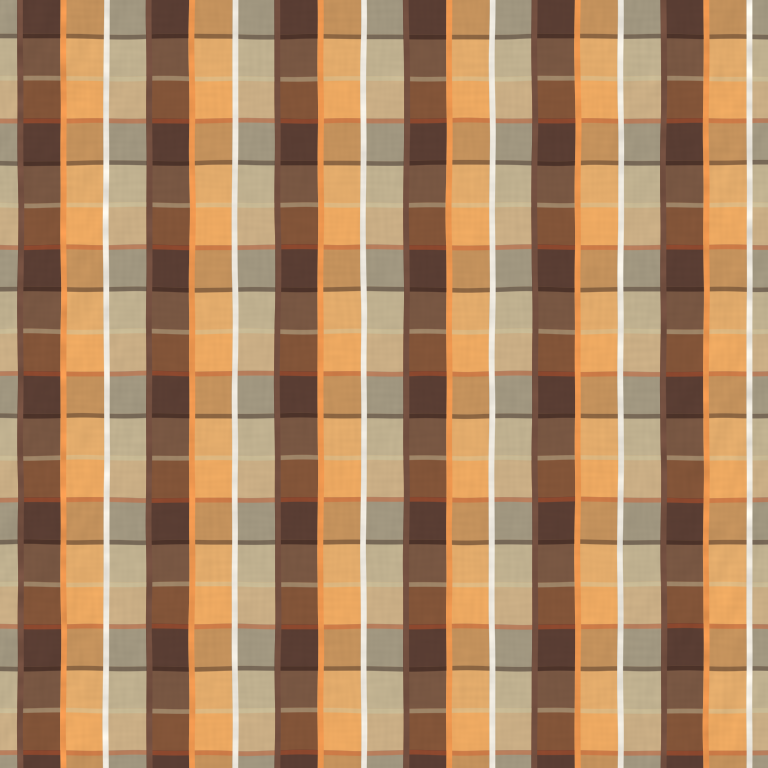
This texture is drawn by a Shadertoy shader. Its source:

```glsl
// Woven silk plaid: brown, amber and beige columns crossed by tinted rows and fine satin lines.

const vec2 PERIOD = vec2(0.1674, 0.1646);     // size of one repeat
const vec2 ORIGIN = vec2(0.0232, -0.0103);    // first repeat, from the upper left
const vec2 LINE_WIDTH = vec2(0.045, 0.037);   // fraction of one repeat
const float WEFT_MIX = 0.5;                   // share of weft in the ground cloth
const float WEFT_LINE_MIX = 0.7;              // share of weft in the fine rows
const float WOBBLE = 0.0015;                  // drift of the threads
const float GRAIN = 0.035;                    // thread streaks
const float WRINKLE = 0.03;                   // soft creases near the sides
const float SHEEN = 0.13;                     // lustre along the satin lines

// Columns, left to right, each led by its satin line
const vec3 WARP[3] = vec3[3](
    vec3(0.20, 0.03, 0.02), vec3(1.03, 0.69, 0.34), vec3(0.76, 0.73, 0.62));
const vec3 WARP_LINE[3] = vec3[3](
    vec3(0.45, 0.31, 0.25), vec3(0.93, 0.59, 0.31), vec3(0.93, 0.91, 0.87));

// Rows, top to bottom, each led by its fine line
const vec3 WEFT[3] = vec3[3](
    vec3(0.50, 0.45, 0.38), vec3(0.74, 0.65, 0.50), vec3(0.82, 0.63, 0.42));
const vec3 WEFT_LINE[3] = vec3[3](
    vec3(0.70, 0.39, 0.25), vec3(0.34, 0.27, 0.22), vec3(0.80, 0.73, 0.57));

vec2 hashGradient(vec2 cell) {
    vec3 q = fract(cell.xyx * vec3(0.1031, 0.1030, 0.0973));
    q += dot(q, q.yzx + 33.33);
    float angle = 6.28318 * fract((q.x + q.y) * q.z);
    return vec2(cos(angle), sin(angle));
}

float gradientNoise(vec2 p) {
    vec2 i = floor(p), f = fract(p);
    vec2 u = f * f * f * (f * (f * 6.0 - 15.0) + 10.0);
    vec2 e = vec2(0.0, 1.0);
    float a = dot(hashGradient(i), f);
    float b = dot(hashGradient(i + e.yx), f - e.yx);
    float c = dot(hashGradient(i + e.xy), f - e.xy);
    float d = dot(hashGradient(i + e.yy), f - e.yy);
    return 1.4 * mix(mix(a, b, u.x), mix(c, d, u.x), u.y);
}

// Smooth coverage of a periodic strip
float strip(float p, float start, float width, float blur) {
    float d = abs(fract(p - start - 0.5 * width + 0.5) - 0.5) - 0.5 * width;
    return clamp(0.5 - d / blur, 0.0, 1.0);
}

// Splits a repeat into three bands; line.a is the coverage of the fine lines
void layThreads(float p, float width, float blur, vec3 bands[3], vec3 lines[3],
                out vec3 band, out vec4 line) {
    band = vec3(0.0);
    line = vec4(0.0);
    for (int i = 0; i < 3; i++) {
        float start = float(i) / 3.0;
        band += bands[i] * strip(p, start, 1.0 / 3.0, blur);
        line += vec4(lines[i], 1.0) * strip(p, start, width, blur);
    }
    line.rgb /= max(line.a, 0.001);
}

void mainImage(out vec4 fragColor, in vec2 fragCoord) {
    vec2 uv = fragCoord / iResolution.xy;
    uv.y = 1.0 - uv.y;
    float side = smoothstep(0.2, 0.5, abs(uv.x - 0.5));

    // Slight drift of the threads
    vec2 drift = vec2(gradientNoise(uv * vec2(12.0, 9.0)),
                      gradientNoise(uv * vec2(14.0, 7.0) + 31.0));
    vec2 p = (uv + WOBBLE * drift - ORIGIN) / PERIOD;
    vec2 blur = 1.2 / (iResolution.xy * PERIOD);

    vec3 warp, weft;
    vec4 warpLine, weftLine;
    layThreads(p.x, LINE_WIDTH.x, blur.x, WARP, WARP_LINE, warp, warpLine);
    layThreads(p.y, LINE_WIDTH.y, blur.y, WEFT, WEFT_LINE, weft, weftLine);

    // Ground cloth, then fine rows, then satin columns on top
    vec3 color = mix(warp, weft, WEFT_MIX);
    color = mix(color, mix(warp, weftLine.rgb, WEFT_LINE_MIX), weftLine.a);
    float column = floor(p.x * 3.0 + 0.1);
    float lustre = gradientNoise(vec2(column * 7.3 + uv.x * 9.0, uv.y * 38.0));
    vec3 satin = warpLine.rgb * (1.0 + SHEEN * lustre * (0.35 + 0.65 * side));
    color = mix(color, satin, warpLine.a);

    // Thread streaks and slanted creases
    float grain = gradientNoise(uv * vec2(170.0, 24.0))
                + gradientNoise(uv * vec2(24.0, 170.0) + 57.0);
    float crease = gradientNoise(vec2(uv.x + 0.6 * uv.y, uv.y) * vec2(45.0, 14.0));
    color *= 1.0 + 0.5 * GRAIN * grain + WRINKLE * crease * (0.2 + 0.8 * side);

    fragColor = vec4(clamp(color, 0.0, 1.0), 1.0);
}
```
